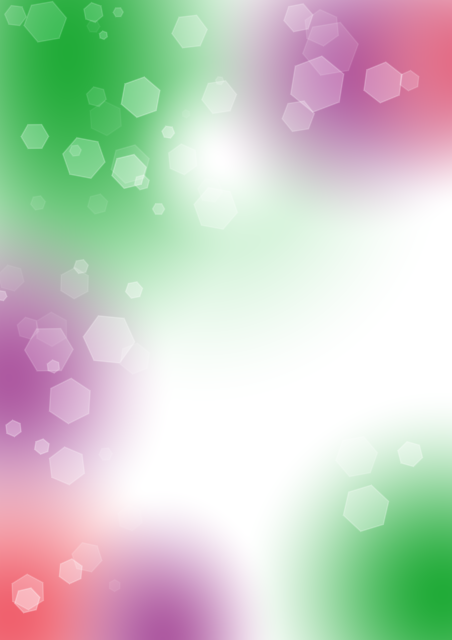
Give the GLSL for this background, as a Shadertoy shader.

```glsl
const vec3 GREEN = vec3(0.13, 0.67, 0.22);
const vec3 PALE_GREEN = vec3(0.76, 0.93, 0.79);
const vec3 PURPLE = vec3(0.68, 0.35, 0.63);
const vec3 ROSE = vec3(0.89, 0.42, 0.52);
const vec3 CORAL = vec3(0.94, 0.38, 0.43);

vec3 hash3(float n) {
    vec3 q = fract(vec3(n) * vec3(0.1031, 0.1030, 0.0973));
    q += dot(q, q.yzx + 33.33);
    return fract((q.xxy + q.yzz) * q.zyx);
}

// Soft elliptical cloud of colour
void cloud(inout vec3 col, vec2 p, vec2 center, vec2 radius, vec3 tint) {
    float d = length((p - center) / radius);
    col = mix(col, tint, 1.0 - smoothstep(0.0, 1.0, d));
}

// Signed distance to a regular hexagon with the given inner radius
float hexagon(vec2 p, float radius) {
    p = abs(p);
    return max(p.x, dot(p, vec2(0.5, 0.8660))) - radius;
}

// Translucent hexagons scattered inside a box
void scatter(inout vec3 col, vec2 p, vec2 low, vec2 high, int count, float maxRadius, float seed) {
    float pixel = 1.0 / iResolution.x;
    for (int i = 0; i < count; i++) {
        vec3 place = hash3(seed + float(i) * 7.31);
        vec3 style = hash3(seed + float(i) * 3.17 + 91.0);
        vec2 q = p - mix(low, high, place.xy);
        float angle = style.x * 1.047;
        q = mat2(cos(angle), sin(angle), -sin(angle), cos(angle)) * q;
        float radius = mix(0.008, maxRadius, place.z);
        float d = hexagon(q, radius);
        float fill = 1.0 - smoothstep(-pixel, pixel, d);
        float rim = fill * smoothstep(-0.004, -0.001, d);
        float strength = mix(0.15, 0.85, style.y);
        // The square root lightens while keeping the hue
        col = mix(col, sqrt(col), fill * strength);
        col = mix(col, vec3(1.0), rim * strength * 0.25);
    }
}

void mainImage(out vec4 fragColor, in vec2 fragCoord) {
    // Canvas width is one unit
    vec2 p = fragCoord / iResolution.x;
    vec3 col = vec3(1.0);

    // Upper greens and the white glow
    cloud(col, p, vec2(0.45, 1.05), vec2(0.55), PALE_GREEN);
    cloud(col, p, vec2(0.15, 1.30), vec2(0.45, 0.80), GREEN);
    cloud(col, p, vec2(0.494, 1.066), vec2(0.23), vec3(1.0));

    // Upper right corner
    cloud(col, p, vec2(0.79, 1.26), vec2(0.38), PURPLE);
    cloud(col, p, vec2(1.03, 1.28), vec2(0.33), ROSE);

    // Left edge and lower corners
    cloud(col, p, vec2(0.02, 0.58), vec2(0.37, 0.42), PURPLE);
    cloud(col, p, vec2(0.02, 0.05), vec2(0.42), CORAL);
    cloud(col, p, vec2(0.36, 0.0), vec2(0.27, 0.34), PURPLE);
    cloud(col, p, vec2(0.98, 0.10), vec2(0.46), GREEN);

    // Hexagon groups
    scatter(col, p, vec2(0.0, 0.95), vec2(0.52, 1.41), 26, 0.045, 11.0);
    scatter(col, p, vec2(0.0, 0.06), vec2(0.34, 0.92), 22, 0.052, 47.0);
    scatter(col, p, vec2(0.64, 1.12), vec2(0.97, 1.38), 7, 0.058, 83.0);
    scatter(col, p, vec2(0.78, 0.28), vec2(0.93, 0.42), 3, 0.052, 131.0);

    fragColor = vec4(col, 1.0);
}
```
